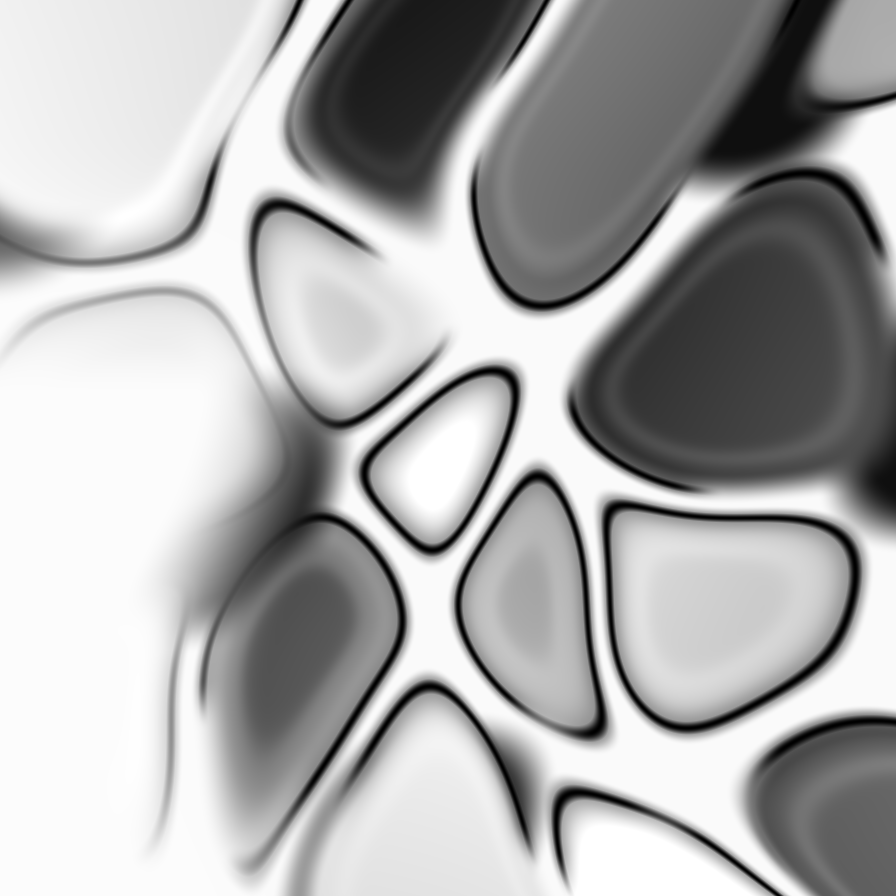
This background is drawn by a three.js fragment shader. Its source:

```glsl
varying vec2 vUv;

#define CENTER vec2(0.46, 0.46)
#define CELL_DENSITY vec2(6.4, 5.2)
#define SPREAD 1.5
#define WARP 0.022
#define JITTER 0.76
#define ROUNDING 11.0
#define LINE_OFFSET 0.011
#define LINE_WIDTH 0.0042
#define GLOW_WIDTH 0.013
#define TONE_SEED 0.15

vec2 hash2(vec2 p) {
  return fract(sin(vec2(dot(p, vec2(127.1, 311.7)), dot(p, vec2(269.5, 183.3)))) * 43758.5);
}

vec2 cellPoint(vec2 id) {
  return id + 0.5 + JITTER * (hash2(id) - 0.5);
}

float bell(float x) {
  return exp(-x * x);
}

// Slow layered sines, about -1 to 1
float drift(vec2 p) {
  return 0.6 * sin(7.0 * p.x + 4.0 * p.y + 1.3) + 0.4 * sin(11.0 * p.y - 9.0 * p.x + 2.1);
}

// Bends the canvas and enlarges the cells away from the center
vec2 bend(vec2 p) {
  p += WARP * sin(p.yx * vec2(9.0, 8.0) + vec2(0.4, 2.0));
  p += 0.3 * WARP * sin(p.yx * vec2(23.0, 19.0) + vec2(1.7, 0.2));
  vec2 c = p - CENTER;
  c.x -= 0.5 * c.y * c.y;
  return c * CELL_DENSITY / (1.0 + SPREAD * length(c));
}

// Nearest cell id
vec2 nearestCell(vec2 q) {
  vec2 base = floor(q), best = base;
  float bestDist = 1e5;
  for (int j = -2; j <= 2; j++) {
    for (int i = -2; i <= 2; i++) {
      vec2 id = base + vec2(float(i), float(j));
      vec2 r = cellPoint(id) - q;
      float dist = dot(r, r);
      if (dist < bestDist) {
        bestDist = dist;
        best = id;
      }
    }
  }
  return best;
}

// Depth inside a cell, with rounded corners; zero on every border
float cellDepth(vec2 q, vec2 id) {
  vec2 a = cellPoint(id) - q;
  float sum = 0.0;
  for (int j = -2; j <= 2; j++) {
    for (int i = -2; i <= 2; i++) {
      if (i == 0 && j == 0) continue;
      vec2 b = cellPoint(id + vec2(float(i), float(j))) - q;
      float edge = dot(0.5 * (a + b), normalize(b - a));
      sum += exp(-ROUNDING * edge);
    }
  }
  return max(-log(sum) / ROUNDING, 0.0);
}

void main() {
  vec2 p = vUv;
  vec2 q = bend(p);
  vec2 id = nearestCell(q);
  vec2 trait = hash2(id + 7.0);
  float stretch = (1.0 + SPREAD * length(p - CENTER)) / CELL_DENSITY.x;
  float depth = cellDepth(q, id) * stretch;

  // Flat cell tone with a gentle slope
  float rank = fract(dot(id, vec2(0.755, 0.57)) + TONE_SEED);
  float body = 1.0 - 0.9 * pow(rank, 1.6);
  float angle = 6.283 * trait.x;
  body += 0.12 * dot(q - cellPoint(id), vec2(cos(angle), sin(angle)));

  // Borders are mostly light, in places a dark crease
  float flow = drift(p);
  float border = mix(0.06, 0.98, smoothstep(-0.75, -0.4, flow));
  float softness = mix(0.018, 0.055, trait.y);
  float tone = mix(border, body, smoothstep(0.0, softness, depth));

  // Pale inner ridge
  tone += 0.09 * trait.x * bell((depth - 0.04) / 0.008);

  // Black outline with a soft shadow, fading along its way
  float strength = smoothstep(-0.35, 0.15, drift(p.yx * 1.3 + trait * 0.8) + 0.8 * (trait.y - 0.4));
  float line = bell((depth - LINE_OFFSET) / LINE_WIDTH);
  float glow = 0.4 * bell((depth - LINE_OFFSET) / GLOW_WIDTH);
  float ink = strength * max(line, glow) * smoothstep(0.0, 0.008, depth);
  tone *= 1.0 - ink;

  // White haze over the lower left
  float haze = 1.0 - smoothstep(0.16, 0.36, p.x + 0.06 * sin(8.0 * p.y));
  haze *= 1.0 - smoothstep(0.55, 0.85, p.y);
  tone = mix(tone, 0.99, haze);

  gl_FragColor = vec4(vec3(clamp(tone, 0.0, 1.0)), 1.0);
}
```
